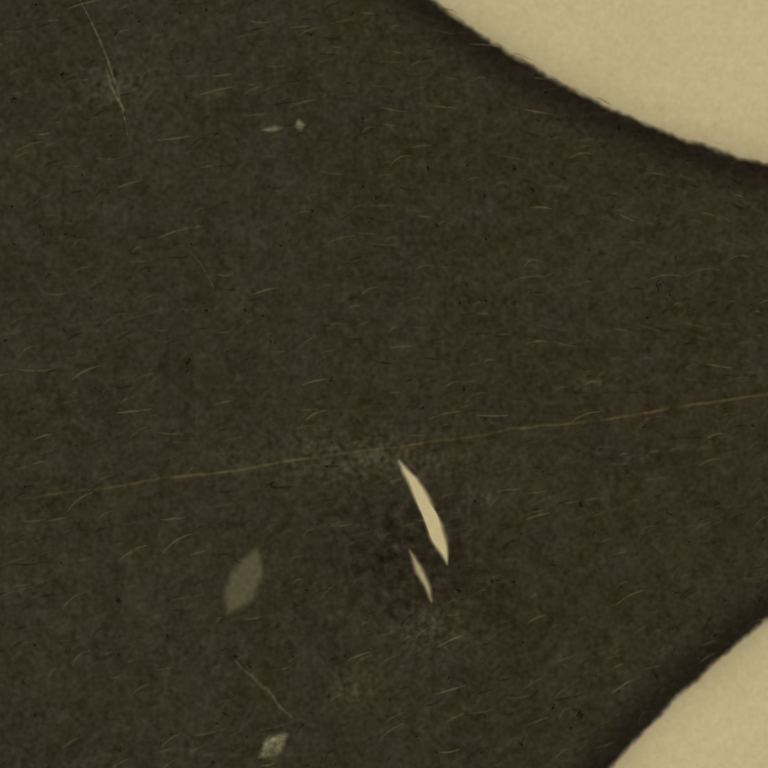
Give the GLSL for this texture, as a Shadertoy shader.

```glsl
// Dark worn hide with fine hairs, a faint crease and small tears, on tan paper.

vec2 hash2(vec2 p) {
    vec3 q = fract(vec3(p.xyx) * vec3(0.1031, 0.1030, 0.0973));
    q += dot(q, q.yzx + 33.33);
    return fract((q.xx + q.yz) * q.zy);
}

float gradDot(vec2 cell, vec2 f, vec2 corner) {
    return dot(hash2(cell + corner) * 2.0 - 1.0, f - corner);
}

// Gradient noise, roughly -0.7 to 0.7
float noise(vec2 p) {
    vec2 i = floor(p), f = p - i;
    vec2 u = f * f * (3.0 - 2.0 * f);
    return mix(mix(gradDot(i, f, vec2(0, 0)), gradDot(i, f, vec2(1, 0)), u.x),
               mix(gradDot(i, f, vec2(0, 1)), gradDot(i, f, vec2(1, 1)), u.x), u.y);
}

float fbm(vec2 p) {
    float sum = 0.0, amp = 1.0;
    for (int i = 0; i < 4; i++) {
        sum += amp * noise(p);
        p = mat2(1.6, 1.2, -1.2, 1.6) * p + 7.3;
        amp *= 0.55;
    }
    return sum;
}

// Soft coverage of a bowed stroke that narrows at both ends
float stroke(vec2 p, vec2 a, vec2 b, float bow, float halfWidth, float soft) {
    vec2 ab = b - a;
    float h = clamp(dot(p - a, ab) / dot(ab, ab), 0.0, 1.0);
    float arch = 4.0 * h * (1.0 - h);
    vec2 q = p - a - ab * h - normalize(vec2(-ab.y, ab.x)) * bow * arch;
    float blur = max(soft, 1.0 / iResolution.y);
    return smoothstep(blur, -blur, length(q) - halfWidth * arch);
}

float glow(vec2 p, vec2 center, vec2 radius) {
    vec2 q = (p - center) / radius;
    return exp(-dot(q, q));
}

// Signed distance to the hide outline, positive on the paper
float outline(vec2 p) {
    float t = p.x - 0.56, s = p.x - 0.794;
    float top = (p.y - 1.0 + 0.74 * t - 0.57 * t * t) / length(vec2(1.0, 1.14 * t - 0.74));
    float low = (1.15 * s - s * s - p.y) / length(vec2(1.0, 1.15 - 2.0 * s));
    return max(top, low);
}

// Scattered short hairs around the angle lie
float hairs(vec2 p, float scale, float seed, float lie) {
    float cover = 0.0;
    for (int y = -1; y <= 1; y++)
    for (int x = -1; x <= 1; x++) {
        vec2 id = floor(p * scale) + vec2(x, y);
        vec2 r = hash2(id + seed), k = hash2(id + seed + 51.7);
        vec2 c = (id + r) / scale;
        float angle = lie + (k.x - 0.5) * 0.7;
        vec2 reach = vec2(cos(angle), sin(angle)) * mix(0.12, 0.4, r.y) / scale;
        float strength = step(0.4, k.y) * mix(0.25, 1.0, r.x * r.x);
        cover = max(cover, strength * stroke(p, c - reach, c + reach, 0.12 * (k.x - 0.3) / scale, 0.001, 0.002));
    }
    return cover * smoothstep(-0.6, 0.0, noise(p * 90.0 + seed));
}

void mainImage(out vec4 fragColor, in vec2 fragCoord) {
    vec2 p = fragCoord / iResolution.xy;
    float cloud = fbm(p * 7.0), blotch = fbm(p * 24.0 + 5.0), grain = fbm(p * 68.0), fine = noise(p * 150.0);
    vec2 ragged = p + 0.004 * vec2(noise(p * 45.0), noise(p * 45.0 + 19.0));

    // Mottled hide with clustered dark flecks
    vec3 hide = mix(vec3(0.198, 0.181, 0.128), vec3(0.200, 0.177, 0.123), smoothstep(0.1, 0.8, p.x));
    hide += 0.014 * cloud + 0.026 * blotch + 0.040 * grain + 0.045 * fine;
    hide += vec3(-0.005, 0.002, 0.008) * fbm(p * 16.0 + 40.0);
    hide *= 1.0 - 0.5 * smoothstep(0.42, 0.85, fbm(p * 80.0 + 9.0) - 0.25 * blotch);

    // Pale rubbed areas and the shade around the tears
    float rubbed = glow(p, vec2(0.47, 0.405), vec2(0.13, 0.03)) + glow(p, vec2(0.155, 0.89), vec2(0.045, 0.025))
                 + glow(p, vec2(0.56, 0.18), vec2(0.05, 0.03)) + glow(p, vec2(0.46, 0.11), vec2(0.03, 0.02))
                 + glow(p, vec2(0.775, 0.505), vec2(0.02, 0.012)) + glow(p, vec2(0.63, 0.355), vec2(0.02, 0.015));
    hide += vec3(0.055, 0.052, 0.045) * rubbed * (0.65 + grain + fine);
    hide *= 1.0 - (0.2 - 0.4 * grain) * glow(p, vec2(0.53, 0.28), vec2(0.075, 0.07));

    // Thin crease running up to the right
    float crease = abs(p.y - 0.346 - 0.14 * p.x - 0.006 * noise(p * 12.0) - 0.002 * noise(p * 50.0));
    hide += vec3(0.11, 0.09, 0.035) * smoothstep(0.0035, 0.0, crease) * smoothstep(-0.45, 0.4, noise(p * 30.0));

    // Dark rim, then light and dark hairs
    float edge = outline(p);
    float lie = mix(0.3, -0.22, smoothstep(0.2, 1.0, p.x) * smoothstep(0.3, 0.75, p.y)) + 0.2 * smoothstep(0.4, 0.0, p.y);
    hide *= mix(1.0, 0.66, smoothstep(-0.055, -0.008, edge + 0.012 * cloud + 0.01 * blotch));
    hide = mix(hide, vec3(0.45, 0.40, 0.26), 0.6 * hairs(p, 17.0, 3.0, lie));
    hide = mix(hide, vec3(0.40, 0.36, 0.24), 0.5 * hairs(p, 27.0, 17.0, lie));
    hide = mix(hide, vec3(0.08, 0.07, 0.04), 0.6 * hairs(p, 30.0, 83.0, lie));

    // Scratches
    float scratch = 0.6 * stroke(p, vec2(0.104, 1.0), vec2(0.166, 0.825), 0.008, 0.001, 0.002)
                  + 0.5 * stroke(p, vec2(0.137, 0.915), vec2(0.167, 0.85), -0.004, 0.002, 0.002)
                  + 0.5 * stroke(ragged, vec2(0.304, 0.14), vec2(0.38, 0.065), 0.003, 0.002, 0.003)
                  + 0.3 * stroke(p, vec2(0.245, 0.675), vec2(0.28, 0.62), 0.004, 0.001, 0.002);
    hide = mix(hide, vec3(0.48, 0.45, 0.34), min(scratch, 0.7) * (0.75 + fine));

    // Bare patch and small chips
    float bald = stroke(ragged, vec2(0.296, 0.2), vec2(0.335, 0.285), -0.003, 0.02, 0.007);
    hide = mix(hide, vec3(0.35, 0.325, 0.23) + 0.04 * fine, 0.85 * bald);
    float chips = stroke(ragged, vec2(0.338, 0.014), vec2(0.375, 0.045), 0.0, 0.011, 0.005)
                + 0.8 * stroke(ragged, vec2(0.343, 0.833), vec2(0.367, 0.834), 0.0, 0.003, 0.004)
                + stroke(ragged, vec2(0.384, 0.836), vec2(0.396, 0.838), 0.0, 0.005, 0.004);
    hide = mix(hide, vec3(0.50, 0.47, 0.36), 0.8 * min(chips, 1.0) * (0.9 + grain));

    // Paper and the tears that show it
    vec3 paper = vec3(0.74, 0.68, 0.508) + 0.02 * cloud + 0.024 * grain + 0.03 * fine;
    float tears = stroke(ragged, vec2(0.519, 0.4), vec2(0.571, 0.29), 0.007, 0.0085, 0.004)
                + stroke(ragged, vec2(0.545, 0.355), vec2(0.583, 0.265), 0.003, 0.0095, 0.004)
                + 0.8 * stroke(ragged, vec2(0.533, 0.283), vec2(0.562, 0.217), 0.002, 0.0045, 0.004);
    hide = mix(hide, paper, min(tears, 1.0));

    // Soft outline with hairs lying along it
    float tuft = 0.004 * noise(p * 40.0) + 0.003 * noise(p * 110.0);
    float bare = smoothstep(-0.005, 0.006, edge + tuft);
    paper *= 1.0 - 0.16 * exp(-max(edge, 0.0) * 45.0);
    vec3 color = mix(hide, paper, bare);
    float along = p.y > 0.5 ? -0.45 : 0.75;
    float fringe = max(hairs(p, 20.0, 131.0, along), hairs(p, 28.0, 57.0, along));
    color = mix(color, vec3(0.18, 0.155, 0.10), 0.85 * fringe * glow(vec2(edge), vec2(0.0), vec2(0.012)));
    fragColor = vec4(clamp(color, 0.0, 1.0), 1.0);
}
```
